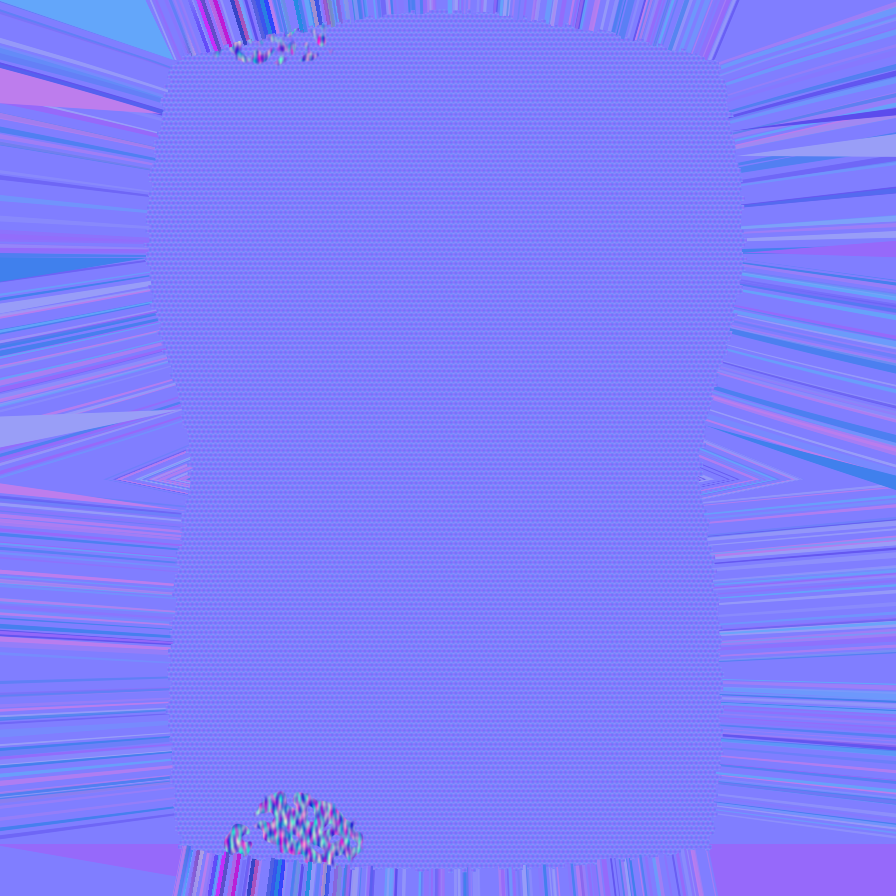
This texture map is drawn by a WebGL 1 fragment shader. Its source:

```glsl
precision highp float;
// Tangent-space normal map of a woven garment panel: a waisted outline holds
// a fine staggered weave, and padding streaks fan outward from its border.
uniform vec2 u_resolution;

const float CENTER = 0.497;
const float WEAVE_ROWS = 192.0;
const float WEAVE_DEPTH = 0.05;
const float EDGE_FRAY = 0.007;
const float STREAK_DENSITY = 0.42;
const float CORNER_TOP = 0.067;
const float CORNER_BOTTOM = 0.942;
const float TAU = 6.2832;
const vec3 FLAT = vec3(0.50, 0.495, 1.0);
const vec3 BLUE = vec3(0.25, 0.50, 0.93);
const vec3 AZURE = vec3(0.39, 0.65, 0.98);
const vec3 PINK = vec3(0.74, 0.49, 0.93);
const vec3 VIOLET = vec3(0.59, 0.41, 0.98);
const vec3 PALE = vec3(0.60, 0.62, 0.97);
const vec3 INDIGO = vec3(0.36, 0.30, 0.93);

float hash(float n) { return fract(sin(n * 12.9898) * 43758.5); }
float corner(vec2 cell, vec2 offset) {
  float angle = TAU * hash(dot(cell, vec2(1.0, 57.31)));
  return dot(vec2(cos(angle), sin(angle)), offset);
}
float gradientNoise(vec2 p) {
  vec2 i = floor(p), f = fract(p), w = f * f * (3.0 - 2.0 * f), e = vec2(1.0, 0.0);
  return mix(mix(corner(i, f), corner(i + e.xy, f - e.xy), w.x),
    mix(corner(i + e.yx, f - e.yx), corner(i + e.xx, f - e.xx), w.x), w.y);
}
float inside(float dist) { return smoothstep(-0.6, 0.6, dist * u_resolution.y); }
float between(float v, vec2 ends) { return inside(v - ends.x) * inside(ends.y - v); }
vec3 palette(float h) {
  vec3 c = h < 0.22 ? BLUE : h < 0.38 ? PINK : VIOLET;
  return h < 0.60 ? c : h < 0.76 ? PALE : h < 0.91 ? AZURE : INDIGO;
}
// Half width of the panel: bust, waist and hips; v runs down from the top.
float halfWidth(float v) {
  float y = 1.0 - clamp(v, CORNER_TOP, CORNER_BOTTOM);
  float bust = 0.0485 * smoothstep(0.47, 0.72, y);
  float hips = 0.024 * sin(TAU * clamp(0.47 - y, 0.0, 0.25));
  float shoulder = max(y - 0.72, 0.0), hem = max(0.22 - y, 0.0);
  return 0.285 + bust + hips - 0.67 * shoulder * shoulder - 0.51 * hem * hem;
}
// Layered random bands across q; span is the length that q = 0..1 covers.
vec3 streaks(float q, float t, float count, float span, float seed) {
  vec3 color = FLAT;
  for (int i = 0; i < 3; i++) {
    float layer = float(i), n = count * (1.0 + 0.6 * layer);
    float x = q * n + 0.37 * layer, id = floor(x) + seed * 71.0 + layer * 213.0;
    float reach = mix(0.12, 0.46, hash(id + 0.3)) * mix(0.6, 1.0, clamp(t, 0.0, 1.0));
    float band = inside((reach - abs(fract(x) - 0.5)) * span / n);
    float shown = step(hash(id + 0.7), STREAK_DENSITY) * mix(0.25, 1.0, hash(id + 0.9));
    color = mix(color, palette(hash(id)), band * shown);
  }
  return color;
}
// Streaks spanning inner (panel border) to outer (canvas border).
vec3 fan(vec3 c, float v, float t, vec2 inner, vec2 outer, float seed) {
  vec2 ends = mix(inner, outer, t);
  float span = ends.y - ends.x;
  return mix(c, streaks((v - ends.x) / span, t, 17.0, span, seed), between(v, ends));
}
vec3 wedge(vec3 c, vec3 tint, float v, float t, float apex, vec2 outer) {
  return mix(c, tint, between(v, mix(vec2(apex), outer, t)));
}
vec3 sidePadding(float v, float d, float t, float right) {
  float seed = 1.0 + 9.0 * right;
  vec3 c = fan(FLAT, v, t, vec2(CORNER_TOP, 0.287), vec2(0.0, 0.287), seed);
  c = fan(c, v, t, vec2(0.29, 0.47), vec2(0.312, 0.535), seed + 1.0);
  c = fan(c, v, t, vec2(0.56, 0.745), vec2(0.54, 0.735), seed + 2.0);
  c = fan(c, v, t, vec2(0.755, 0.915), vec2(0.76, 0.942), seed + 3.0);
  if (right < 0.5) {
    c = wedge(c, AZURE, v, t, CORNER_TOP, vec2(-0.35, 0.0));
    c = wedge(c, PINK, v, t, 0.127, vec2(0.075, 0.115));
    c = wedge(c, BLUE, v, t, 0.288, vec2(0.287, 0.315));
    c = wedge(c, PALE, v, t, 0.457, vec2(0.465, 0.50));
    c = wedge(c, PINK, v, t, 0.57, vec2(0.539, 0.55));
  } else {
    c = wedge(c, INDIGO, v, t, 0.146, vec2(0.121, 0.129));
    c = wedge(c, PALE, v, t, 0.174, vec2(0.15, 0.175));
    c = wedge(c, VIOLET, v, t, 0.282, vec2(0.269, 0.287));
    c = wedge(c, BLUE, v, t, 0.475, vec2(0.53, 0.546));
  }
  // Nested chevrons beside the waist.
  float rise = (0.535 - v) / 0.047;
  float depth = (0.40 - d) / 0.115 - max(rise, -2.0 * rise);
  return mix(c, streaks(depth, 1.0, 7.0, 0.045, seed + 5.0), inside(depth * 0.045));
}
// Short streaks above and below the panel, spreading toward the corners.
vec3 endPadding(vec3 c, vec2 p, float d, float right) {
  float above = step(p.y, 0.5), low = p.y - CORNER_BOTTOM;
  float reach = mix(0.293 + 0.2 * low, 0.33 - 0.42 * p.y, above);
  float q = (p.x - CENTER) / reach * 0.5 + 0.5, id = floor(q * 140.0);
  vec3 bands = streaks(q, 1.0, 62.0, 0.6, 31.0 + 16.0 * above);
  vec3 bright = vec3(hash(id), hash(id + 0.4), 0.65 + 0.35 * hash(id + 0.8));
  float vivid = smoothstep(0.20, 0.23, p.x) * (1.0 - smoothstep(0.35, 0.41, p.x));
  bands = mix(bands, bright, vivid * step(0.55, hash(id + 0.2)) * 0.75);
  float lowerLeft = (1.0 - right) * inside(low - 0.002 - 0.174 * (0.497 - d));
  c = mix(c, mix(VIOLET, FLAT, lowerLeft), inside(low));
  return mix(c, bands, max(inside(CORNER_TOP - p.y), inside(low)) * inside(reach - d));
}
float patchMask(vec2 p, vec2 center, vec2 radius) {
  return 1.0 - smoothstep(0.65, 1.15, length((p - center) / radius));
}
vec3 wovenPanel(vec2 p) {
  float row = p.y * WEAVE_ROWS, phase = TAU * (p.x * WEAVE_ROWS + 0.5 * floor(row));
  vec2 slope = vec2(sin(phase), cos(TAU * row) + 0.4 * cos(phase));
  // Rough stitching near the hem and, more sparsely, the top.
  float rough = patchMask(p, vec2(0.345, 0.839 + 0.25 * p.x), vec2(0.068, 0.043));
  rough = max(rough, patchMask(p, vec2(0.266, 0.939), vec2(0.018, 0.021)));
  rough = max(rough, 0.55 * patchMask(p, vec2(0.30, 0.045), vec2(0.09, 0.035)));
  vec2 grain = p * vec2(240.0, 95.0);
  vec2 tilt = vec2(gradientNoise(grain), gradientNoise(grain + 41.3));
  float gate = 0.85 * smoothstep(0.28, 0.5, rough * (0.65 + gradientNoise(p * 85.0)));
  return mix(FLAT + vec3(slope * WEAVE_DEPTH, -0.01), vec3(0.5 + 0.9 * tilt, 0.8), gate);
}
void main() {
  vec2 p = gl_FragCoord.xy / u_resolution;
  p.y = 1.0 - p.y;
  float d = abs(p.x - CENTER), right = step(CENTER, p.x), width = halfWidth(p.y);
  vec3 color = sidePadding(p.y, d, (d - width) / (0.5 - width), right);
  color = endPadding(color, p, d, right);
  // Frayed outline with bowed top and bottom edges.
  float k = d / 0.3;
  float sideFray = EDGE_FRAY * (hash(floor(p.y * WEAVE_ROWS) + 300.0 * right) - 0.5);
  float endFray = EDGE_FRAY * (hash(floor(p.x * WEAVE_ROWS)) - 0.5);
  vec2 ends = vec2(0.012 + 0.055 * k * sqrt(k), 0.971 - 0.026 * k * k) + endFray;
  float panel = inside(width + sideFray - d) * between(p.y, ends);
  gl_FragColor = vec4(mix(color, wovenPanel(p), panel), 1.0);
}
```
